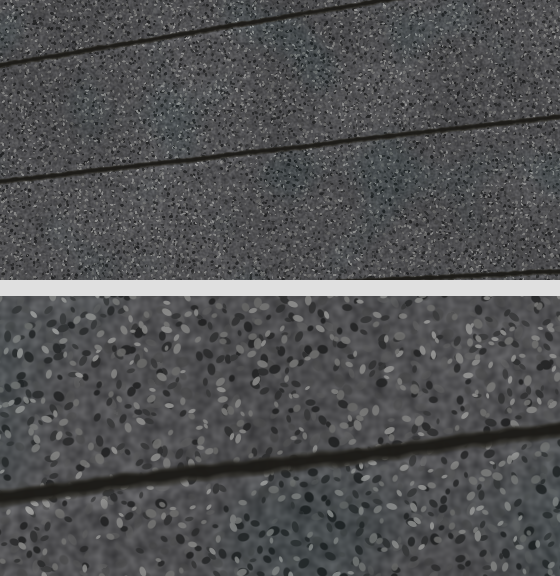
Top, the full canvas; bottom, a detail of the centre.
Write a Shadertoy shader that draws this texture.

```glsl
// Dark speckled granite slabs crossed by three slanting, slowly fanning grooves.
// Jittered elliptical chips, dark and pale, lie over gradient-noise stone;
// broad stains and wobbling groove edges add wear.

vec3 hash3(vec2 p) {
    vec3 q = fract(p.xyx * vec3(0.1031, 0.1030, 0.0973));
    q += dot(q, q.yxz + 33.33);
    return fract((q.xxy + q.yzz) * q.zyx);
}

float cornerSlope(vec2 cell, vec2 offset) {
    float angle = 6.2832 * hash3(cell + 17.0).x;
    return dot(vec2(cos(angle), sin(angle)), offset);
}

// Gradient noise, roughly -0.7 to 0.7
float gradientNoise(vec2 p) {
    vec2 i = floor(p), f = fract(p);
    vec2 u = f * f * f * (f * (f * 6.0 - 15.0) + 10.0);
    vec2 e = vec2(1.0, 0.0);
    float low = mix(cornerSlope(i, f), cornerSlope(i + e, f - e), u.x);
    float high = mix(cornerSlope(i + e.yx, f - e.yx), cornerSlope(i + 1.0, f - 1.0), u.x);
    return mix(low, high, u.y);
}

// Coverage of randomly turned chips; x is the mask, y a shade for each chip
vec2 chips(vec2 p, float scale, float density, float seed) {
    p = p * scale + seed;
    float soft = max(0.10, 0.5 * scale / iResolution.y);
    vec2 result = vec2(0.0);
    for (int y = -1; y <= 1; y++)
    for (int x = -1; x <= 1; x++) {
        vec2 cell = floor(p) + vec2(x, y);
        vec3 place = hash3(cell), form = hash3(cell + 71.7);
        if (place.z > density) continue;
        vec2 d = p - cell - place.xy;
        float angle = 3.1416 * form.x;
        d = mat2(cos(angle), -sin(angle), sin(angle), cos(angle)) * d;
        d.y *= 1.2 + 0.7 * form.y;
        float radius = 0.24 + 0.28 * form.z;
        float mask = smoothstep(-soft, soft, radius - length(d));
        if (mask > result.x) result = vec2(mask, form.y);
    }
    return result;
}

void mainImage(out vec4 fragColor, in vec2 fragCoord) {
    vec2 p = fragCoord / iResolution.y;
    float pixel = 1.0 / iResolution.y;

    // Stone ground with fine grain
    float grain = 0.08 * gradientNoise(p * 48.0) + 0.09 * gradientNoise(p * 105.0 + 9.0);
    vec3 color = vec3(0.308, 0.308, 0.317) + grain;

    // Mid-grey flecks, then dark and pale chips
    vec2 fleck = chips(p, 62.0, 0.45, 311.0);
    color = mix(color, vec3(0.25 + 0.14 * fleck.y), 0.55 * fleck.x);
    vec2 dark = chips(p, 72.0, 0.40, 40.0);
    color = mix(color, vec3(0.12, 0.122, 0.125) + 0.10 * dark.y, 0.9 * dark.x);
    vec2 pale = chips(p, 78.0, 0.32, 150.0);
    color = mix(color, vec3(0.40, 0.40, 0.395) + 0.19 * pale.y, 0.88 * pale.x);

    // Broad stains and a faint green tint
    float stain = gradientNoise(p * 2.3 + 4.0) + 0.6 * gradientNoise(p * 6.5);
    color *= 1.0 + 0.13 * stain;
    float tint = smoothstep(0.0, 0.5, gradientNoise(p * 4.0 + 30.0));
    color += tint * vec3(-0.018, 0.002, 0.004);

    // Grooves: each higher one is steeper
    for (int k = 0; k < 3; k++) {
        float i = float(k);
        float slope = 0.048 + 0.077 * i - 0.008 * i * i;
        float d = p.y - (-0.066 + 0.416 * i + slope * p.x);
        d += 0.004 * gradientNoise(vec2(p.x * 5.0, i * 7.3));
        float ragged = 0.004 * gradientNoise(p * 40.0 + i);
        float soft = max(0.003, pixel);

        // Worn lower lip, dusty walls, black core
        color *= 1.0 + 0.12 * smoothstep(0.012, 0.0, abs(d + 0.019));
        float wall = smoothstep(soft, -soft, abs(d) - 0.0095 + ragged);
        float core = smoothstep(soft, -soft, abs(d - 0.001) - 0.006 + ragged);
        color = mix(color, vec3(0.19, 0.185, 0.165) + 0.4 * grain, 0.85 * wall);
        color = mix(color, vec3(0.105, 0.10, 0.088), 0.92 * core);
    }

    fragColor = vec4(clamp(color, 0.0, 1.0), 1.0);
}
```
